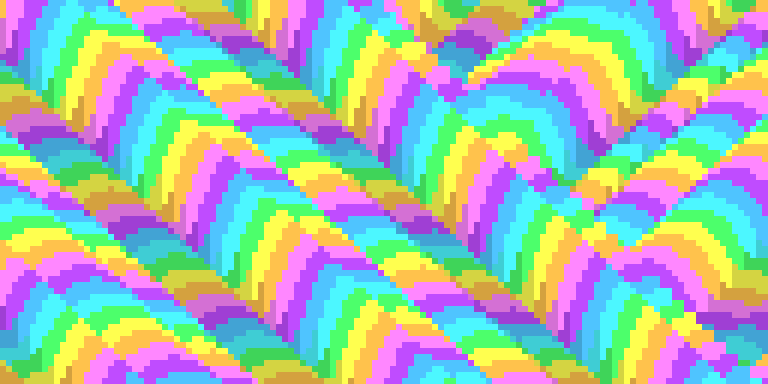
Reproduce this background procedurally as a Shadertoy shader.

```glsl
// Rainbow terraces: blocky stacked layers whose ridges run along two diagonals.

const float ROWS = 64.0;          // mosaic blocks per canvas height
const float LAYER_STEP = 2.17;    // drop and sideways drift per layer, in blocks
const float SWELL_LENGTH = 47.0;  // steep rise and long descent, in blocks
const float SWELL_ORIGIN = -11.0;
const vec2 SWELL_HEIGHT = vec2(10.5, 13.5);
const vec2 SWELL_RISE = vec2(0.11, 0.22); // rising part of the length
const float RIDGE_SPACING = 12.0; // mean distance between ridges, in blocks
const float RIDGE_JITTER = 0.45;  // scatter of ridge centres, in spacings
const vec2 RIDGE_PEAK = vec2(2.0, 4.5);
const vec2 RIDGE_CURVE = vec2(0.06, 0.12);
const float VALLEY_BLEND = 1.5;   // rounding between ridges, in blocks
const float MAX_HEIGHT = 19.0;
const float MIRROR_SHIFT = 22.0;  // offset of the family drifting left
const float FRONT = 51.0;         // where the two families meet
const float FRONT_FALL = 4.0;
const float SHADE_HEIGHT = 6.0;   // lower ground lies in shade
const float SHADE = 0.83;
const int LAYER_TRIES = 13;
const int COLOUR_PHASE = 2;
const int SAMPLES = 2;            // antialiasing samples per axis

const vec3 PALETTE[7] = vec3[7](
    vec3(0.75, 0.30, 1.00),  // purple
    vec3(0.31, 0.77, 1.00),  // blue
    vec3(0.30, 0.97, 1.00),  // cyan
    vec3(0.30, 1.00, 0.42),  // green
    vec3(1.00, 1.00, 0.31),  // yellow
    vec3(1.00, 0.76, 0.30),  // orange
    vec3(1.00, 0.53, 1.00)); // pink

float hash(int index, int salt) {
    uint h = uint(index + 512) * 747796405u + uint(salt) * 2891336453u;
    h = ((h >> ((h >> 28u) + 4u)) ^ h) * 277803737u;
    h = (h >> 22u) ^ h;
    return float(h & 65535u) / 65535.0;
}

float hashBetween(vec2 range, int index, int salt) {
    return mix(range.x, range.y, hash(index, salt));
}

float smoothMax(float a, float b, float radius) {
    float t = clamp(0.5 + 0.5 * (a - b) / radius, 0.0, 1.0);
    return mix(b, a, t) + radius * t * (1.0 - t);
}

// Broad wave that climbs quickly and then slopes down to the next valley.
float swell(float u, int salt) {
    float phase = (u - SWELL_ORIGIN) / SWELL_LENGTH;
    int index = int(floor(phase));
    phase = fract(phase);
    float rise = hashBetween(SWELL_RISE, index, salt);
    float descent = 1.0 - max(phase - rise, 0.0) / (1.0 - rise);
    float crest = hashBetween(SWELL_HEIGHT, index, salt + 1);
    return crest * smoothstep(0.0, rise, phase) * descent;
}

// Row of rounded ridges of varied width.
float ridges(float u, int salt) {
    int home = int(floor(u / RIDGE_SPACING));
    float height = -99.0;
    for (int i = home - 1; i <= home + 1; i++) {
        float jitter = RIDGE_JITTER * (hash(i, salt) - 0.5);
        float offset = u - (float(i) + 0.5 + jitter) * RIDGE_SPACING;
        float peak = hashBetween(RIDGE_PEAK, i, salt + 1);
        float curve = hashBetween(RIDGE_CURVE, i, salt + 2);
        height = smoothMax(height, peak - curve * offset * offset, VALLEY_BLEND);
    }
    return height;
}

float terrain(float u, int salt) {
    return swell(u, salt) + ridges(u, salt + 10);
}

// Crest of one layer: the right-drifting ridges meet the left-drifting ones.
float layerHeight(float x, float drift) {
    float beyondFront = x - drift - FRONT;
    float rightward = terrain(x - drift, 11);
    float leftward = terrain(MIRROR_SHIFT - x - drift, 47);
    rightward -= FRONT_FALL * max(beyondFront, 0.0);
    leftward -= FRONT_FALL * max(-beyondFront, 0.0);
    return max(rightward, leftward);
}

// Colour of the frontmost layer covering a block; depth runs downwards.
vec3 terraceColour(float x, float depth) {
    int layer = int(floor((depth + MAX_HEIGHT) / LAYER_STEP));
    float height = 0.0;
    for (int i = 0; i < LAYER_TRIES; i++) {
        float drift = float(layer) * LAYER_STEP;
        height = layerHeight(x, drift);
        if (drift - height <= depth) break;
        layer--;
    }
    vec3 colour = PALETTE[(layer + COLOUR_PHASE + 70) % 7];
    return height < SHADE_HEIGHT ? colour * SHADE : colour;
}

void mainImage(out vec4 fragColor, in vec2 fragCoord) {
    vec3 sum = vec3(0.0);
    for (int i = 0; i < SAMPLES * SAMPLES; i++) {
        vec2 jitter = (vec2(i % SAMPLES, i / SAMPLES) + 0.5) / float(SAMPLES) - 0.5;
        vec2 block = floor((fragCoord + jitter) / iResolution.y * ROWS) + 0.5;
        sum += terraceColour(block.x, ROWS - block.y);
    }
    fragColor = vec4(sum / float(SAMPLES * SAMPLES), 1.0);
}
```
